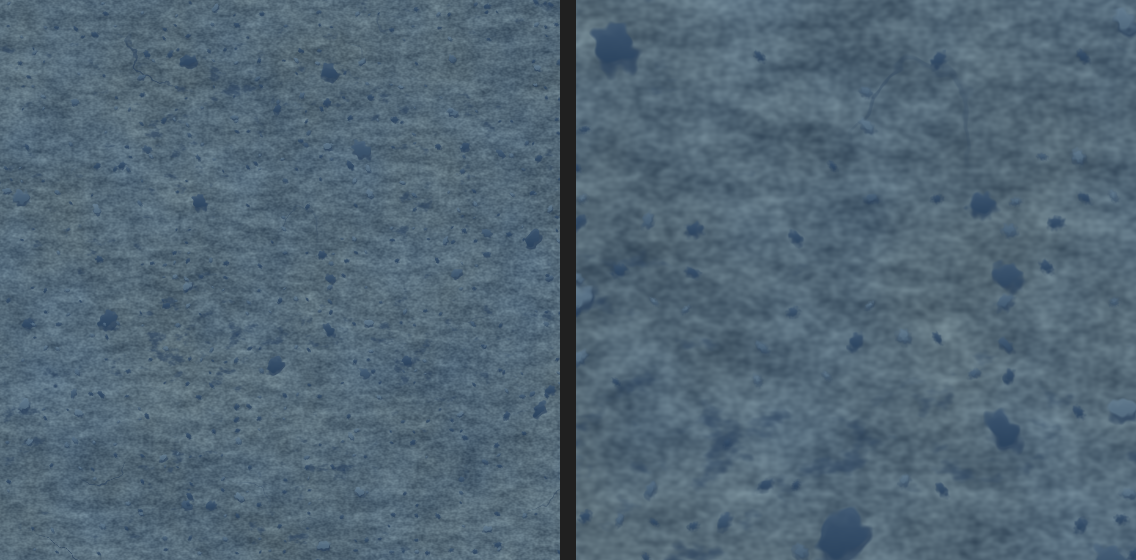
Left: the whole. Right: its middle third, enlarged.
Reproduce this texture procedurally as a three.js fragment shader.

```glsl
varying vec2 vUv;

const vec3 MID_SLATE = vec3(0.330, 0.413, 0.472);
const vec3 TONE_SLOPE = vec3(0.98, 1.03, 0.96);
const vec3 PIT_BLUE = vec3(0.165, 0.255, 0.365);
const vec3 STONE_LIGHT = vec3(0.37, 0.47, 0.55);
const vec3 STONE_DARK = vec3(0.20, 0.30, 0.41);
const vec3 COOL_TINT = vec3(-0.012, 0.0, 0.022);

const vec2 RIPPLE_SCALE = vec2(15.0, 44.0);
const vec2 GRAIN_SCALE = vec2(120.0, 165.0);
const float RIPPLE_CONTRAST = 0.085;
const float LUMP_CONTRAST = 0.065;
const float GRAIN_CONTRAST = 0.075;
const float BLOTCH_CONTRAST = 0.045;
const float PIT_STRENGTH = 0.62;
const float CRACK_WIDTH = 0.0011;
const float CRACK_STRENGTH = 0.6;
const float STONE_SCALE = 13.0;
const float STONE_CHANCE = 0.17;
const float EDGE = 0.0018;
const int STONE_LAYERS = 3;

float hash(vec2 p) {
  vec3 q = fract(vec3(p.xyx) * 0.1031);
  q += dot(q, q.yzx + 33.33);
  return fract((q.x + q.y) * q.z);
}

vec2 gradientAt(vec2 cell) {
  float angle = 6.2832 * hash(cell);
  return vec2(cos(angle), sin(angle));
}

float gradientNoise(vec2 p) {
  vec2 i = floor(p);
  vec2 f = p - i;
  vec2 u = f * f * f * (f * (f * 6.0 - 15.0) + 10.0);
  vec2 e = vec2(1.0, 0.0);
  float low = mix(dot(gradientAt(i), f), dot(gradientAt(i + e), f - e), u.x);
  float high = mix(dot(gradientAt(i + e.yx), f - e.yx),
                   dot(gradientAt(i + e.xx), f - e.xx), u.x);
  return mix(low, high, u.y);
}

float fbm(vec2 p) {
  float sum = 0.0;
  float gain = 1.0;
  for (int i = 0; i < 4; i++) {
    sum += gain * gradientNoise(p);
    p = p * 2.03 + 17.3;
    gain *= 0.55;
  }
  return sum;
}

// Wind-combed sediment: stretched ripples, lumps and fine grit
float sedimentTone(vec2 p) {
  vec2 bent = p + 0.012 * vec2(gradientNoise(p * 9.0), gradientNoise(p * 11.0 + 40.0));
  float ripple = gradientNoise(bent * RIPPLE_SCALE)
               + 0.5 * gradientNoise(bent * RIPPLE_SCALE * 2.1 + 9.0);
  float lump = gradientNoise(p * vec2(48.0, 82.0) + 60.0);
  float grain = gradientNoise(p * GRAIN_SCALE) + 0.8 * gradientNoise(p * GRAIN_SCALE * 1.7 + 5.0);
  return RIPPLE_CONTRAST * ripple + LUMP_CONTRAST * lump
       + GRAIN_CONTRAST * grain + BLOTCH_CONTRAST * fbm(p * vec2(3.0, 5.0) + 80.0);
}

// Ragged blue hollows gathered in loose clusters
float pitMask(vec2 p) {
  float cluster = fbm(p * vec2(4.5, 6.5) + 23.0);
  float ragged = fbm(p * vec2(27.0, 40.0) + 51.0);
  return smoothstep(0.42, 0.95, ragged + 0.65 * cluster);
}

// Hairline cracks, broken up by a sparse mask
float crackMask(vec2 p) {
  vec2 bent = p + 0.018 * vec2(fbm(p * 16.0), fbm(p * 16.0 + 31.0));
  float distanceToLine = abs(gradientNoise(bent * 7.0 + 12.0)) / 7.0;
  float line = 1.0 - smoothstep(CRACK_WIDTH * 0.4, CRACK_WIDTH + EDGE * 0.5, distanceToLine);
  return line * smoothstep(0.22, 0.42, gradientNoise(p * 4.0 + 71.0));
}

// One stone per chosen cell, lit from above with a shadow beneath
vec3 addStones(vec3 color, vec2 p, float scale, float chance) {
  vec2 cell = floor(p * scale);
  vec2 seed = cell + scale * 3.0;
  if (hash(seed) > chance) return color;
  vec2 center = 0.32 + 0.36 * vec2(hash(seed + 11.0), hash(seed + 27.0));
  vec2 local = fract(p * scale) - center;
  float radius = mix(0.07, 0.19, pow(hash(seed + 43.0), 1.6));
  float angle = (hash(seed + 59.0) - 0.5) * 2.4;
  mat2 turn = mat2(cos(angle), sin(angle), -sin(angle), cos(angle));
  vec2 stretch = vec2(0.85, mix(1.0, 1.7, hash(seed + 73.0)));
  float rough = 0.6 * radius * gradientNoise(local / radius * 1.3 + seed);
  float body = length(turn * local * stretch) + rough - radius;
  vec2 shadowPoint = local + radius * vec2(-0.15, 0.45);
  float shadow = length(turn * shadowPoint * stretch) + rough - radius;
  float soft = EDGE * scale;
  color = mix(color, PIT_BLUE, 0.7 * (1.0 - smoothstep(-soft, soft * 1.5, shadow)));
  float paleness = smoothstep(0.45, 0.9, hash(seed + 91.0));
  vec3 stone = mix(STONE_DARK, STONE_LIGHT, paleness);
  stone += 0.035 * clamp(local.y / radius, -1.0, 1.0);
  return mix(color, stone, 0.85 * (1.0 - smoothstep(-soft, soft, body)));
}

void main() {
  vec2 p = vUv;
  vec3 color = MID_SLATE + TONE_SLOPE * sedimentTone(p);
  color += COOL_TINT * fbm(p * 5.0 + 95.0);
  color = mix(color, PIT_BLUE, PIT_STRENGTH * pitMask(p));
  color = mix(color, PIT_BLUE, CRACK_STRENGTH * crackMask(p));
  float scale = STONE_SCALE;
  float chance = STONE_CHANCE;
  for (int i = 0; i < STONE_LAYERS; i++) {
    color = addStones(color, p + 0.37 * float(i), scale, chance);
    scale *= 1.9;
    chance *= 1.1;
  }
  gl_FragColor = vec4(color, 1.0);
}
```
